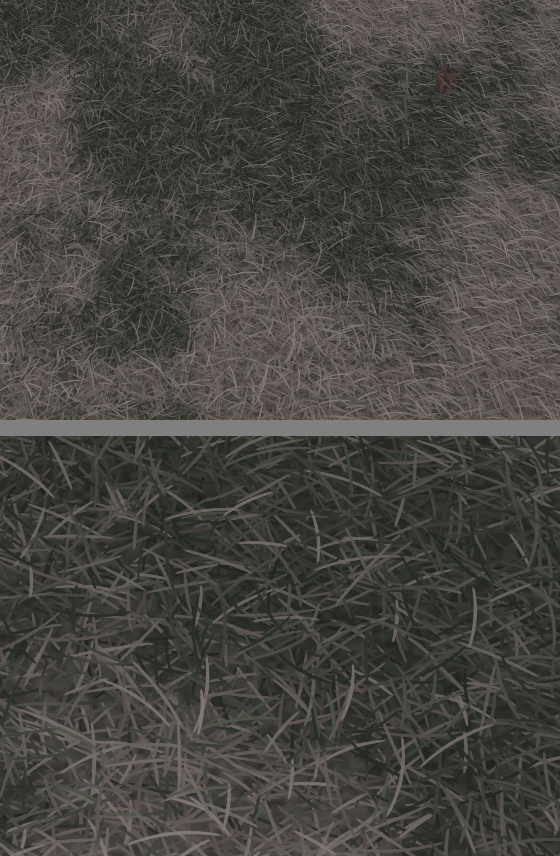
Top: the whole. Bottom: its middle third, enlarged.
Reproduce this texture procedurally as a Shadertoy shader.

```glsl
const int LAYERS = 15;
const float PI = 3.14159265;
const float FINE_CELL = 0.028;      // blade spacing, deepest layer
const float COARSE_CELL = 0.048;    // blade spacing, top layer
const float BLADE_HALF_WIDTH = 0.0013;
const float BLADE_BEND = 5.0;
const float LEAN = -0.5;            // favoured direction on the right
const float PATCH_SCALE = 3.4;
const float LITTER_CELL = 0.31;
const float LITTER_CHANCE = 0.22;

const vec3 DRY_SOIL = vec3(0.295, 0.270, 0.262);
const vec3 DAMP_SOIL = vec3(0.172, 0.180, 0.163);
const vec3 STRAW_DARK = vec3(0.335, 0.307, 0.295);
const vec3 STRAW_PALE = vec3(0.500, 0.470, 0.455);
const vec3 GREEN_DARK = vec3(0.155, 0.172, 0.150);
const vec3 GREEN_PALE = vec3(0.335, 0.350, 0.305);
const vec3 LEAF_BROWN = vec3(0.285, 0.195, 0.185);
const vec3 PEBBLE = vec3(0.490, 0.440, 0.405);

float hash(vec2 p) {
    return fract(sin(dot(p, vec2(127.1, 311.7))) * 43758.5453);
}

float noise(vec2 p) {
    vec2 i = floor(p), f = fract(p);
    f = f * f * (3.0 - 2.0 * f);
    return mix(mix(hash(i), hash(i + vec2(1, 0)), f.x),
               mix(hash(i + vec2(0, 1)), hash(i + vec2(1, 1)), f.x), f.y);
}

float fbm(vec2 p) {
    float sum = 0.0, amp = 0.5;
    for (int i = 0; i < 4; i++) {
        sum += amp * noise(p);
        p = mat2(0.8, 0.6, -0.6, 0.8) * p * 2.03 + 7.3;
        amp *= 0.5;
    }
    return sum / 0.9375;
}

// Coverage of one curved, tapering blade centred on the origin
float blade(vec2 p, float angle, float halfLen, float bend, float px) {
    float c = cos(angle), s = sin(angle);
    vec2 q = vec2(c * p.x + s * p.y, c * p.y - s * p.x);
    q.y += bend * q.x * q.x;
    float along = abs(q.x) / halfLen;
    float width = BLADE_HALF_WIDTH * (1.1 - 0.5 * along * along);
    float side = 1.0 - smoothstep(width - 0.5 * px, width + 0.7 * px, abs(q.y));
    return side * (1.0 - smoothstep(0.85, 1.0, along));
}

// One scattered layer of straw and green blades
vec3 grassLayer(vec3 col, vec2 p, float depth, float seed, float dryness, float px) {
    float size = mix(FINE_CELL, COARSE_CELL, depth);
    vec2 g = p / size + seed * vec2(17.3, 9.7);
    vec2 base = floor(g);
    float strawShare = mix(0.22, 0.93, dryness);
    float shade = mix(0.80, 1.05, depth) * mix(0.90, 1.04, dryness);
    for (int y = -1; y <= 1; y++)
    for (int x = -1; x <= 1; x++) {
        vec2 id = base + vec2(x, y);
        vec2 key = id + seed * 31.7;
        vec2 jitter = vec2(hash(key), hash(key + 5.3));
        float spread = mix(1.0, 0.65, smoothstep(-0.2, 0.5, (id.x - seed * 17.3) * size));
        float angle = LEAN + (hash(key + 11.9) - 0.5) * PI * spread;
        float tone = hash(key + 23.1);
        float halfLen = size * mix(0.35, 0.9, hash(key + 37.7));
        float bend = (tone - 0.5) * 2.0 * BLADE_BEND;
        float cover = blade((g - id - jitter) * size, angle, halfLen, bend, px);
        float straw = smoothstep(-0.08, 0.08, strawShare - hash(key + 41.3));
        vec3 tint = mix(mix(GREEN_DARK, GREEN_PALE, tone),
                        mix(STRAW_DARK, STRAW_PALE, tone), straw);
        col = mix(col, tint * shade, cover * 0.92);
    }
    return col;
}

// Rare crumpled leaves and small pebbles
vec3 litter(vec3 col, vec2 p, float px) {
    vec2 id = floor(p / LITTER_CELL);
    float pick = hash(id + 3.7);
    if (pick > LITTER_CHANCE) return col;
    vec2 spot = 0.25 + 0.5 * vec2(hash(id + 8.1), hash(id + 14.9));
    vec2 q = p - (id + spot) * LITTER_CELL;
    float isPebble = step(pick, LITTER_CHANCE * 0.25);
    float crumple = noise(p * 90.0);
    float radius = mix(0.014 + 0.026 * crumple, 0.011, isPebble);
    float cover = 1.0 - smoothstep(radius - px, radius + px, length(q));
    vec3 leaf = LEAF_BROWN * (0.65 + 0.7 * noise(p * 130.0));
    return mix(col, mix(leaf, PEBBLE, isPebble), cover * 0.8);
}

void mainImage(out vec4 fragColor, in vec2 fragCoord) {
    vec2 p = fragCoord / iResolution.y;
    p.x -= 0.5 * iResolution.x / iResolution.y;

    // Slight perspective: finer towards the top
    float zoom = 0.9 + 0.3 * p.y;
    vec2 ground = p * zoom;
    float px = zoom / iResolution.y;

    // Dry and green patches, drier to the right
    float patches = fbm(p * PATCH_SCALE + vec2(4.2, 1.6)) + 0.12 * p.x;
    float dryness = smoothstep(0.30, 0.62, patches);

    vec3 col = mix(DAMP_SOIL, DRY_SOIL, dryness);
    col *= 0.75 + 0.5 * noise(ground * 150.0);
    for (int i = 0; i < LAYERS; i++) {
        float depth = float(i) / float(LAYERS - 1);
        col = grassLayer(col, ground, depth, float(i) + 1.0, dryness, px);
        if (i == LAYERS - 4) col = litter(col, p, px);
    }
    fragColor = vec4(col, 1.0);
}
```
